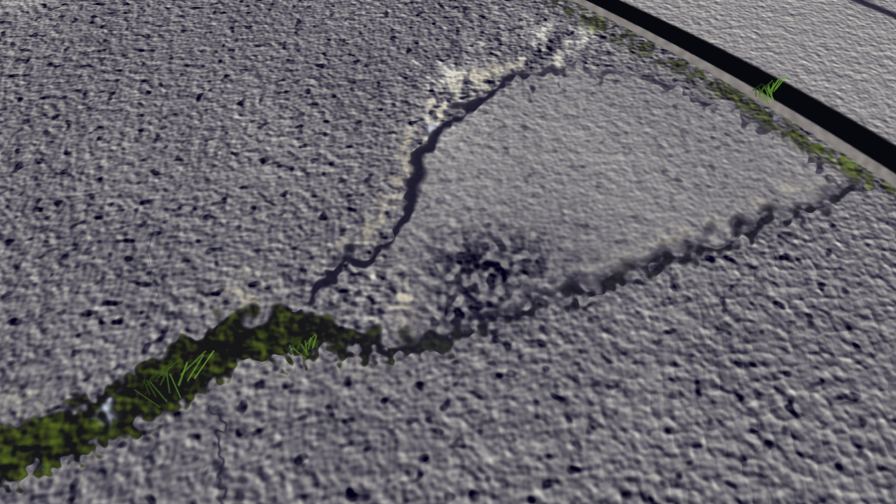
This texture is drawn by a Shadertoy shader. Its source:

```glsl
// Weathered paving broken by two mossy cracks, with a dark rail groove at upper right.
// Gradient noise and cell stones on a tilted plane are lit by slope; signed distances
// to two bent paths place the slab, shadows, lips and moss.
#define GRAIN_SCALE 40.0
#define GRAIN_DEPTH 0.72
#define TILT 0.45
#define CRACK_WARP 0.045
#define SUN vec2(.2, .27)
#define SHADOW vec3(.10, .09, .17)
#define PALE vec3(.68, .67, .66)
#define OCHRE vec3(.72, .68, .56)
#define MOSS_DARK vec3(.08, .08, .08)
#define MOSS_LIGHT vec3(.30, .37, .11)
#define GRASS vec3(.36, .55, .17)

const int N = 11;
const vec2 LOWER[N] = vec2[N](vec2(-.1, .05), vec2(0, .09), vec2(.14, .144), vec2(.3, .225),
  vec2(.463, .325), vec2(.6, .34), vec2(.8, .31), vec2(.88, .325), vec2(1.04, .38),
  vec2(1.273, .456), vec2(1.7, .62));
const vec2 UPPER[N] = vec2[N](vec2(.59, .394), vec2(.671, .472), vec2(.752, .509),
  vec2(.81, .595), vec2(.838, .7), vec2(.891, .769), vec2(.995, .838), vec2(1.11, .87),
  vec2(1.296, .85), vec2(1.597, .722), vec2(1.667, .641));

vec2 hash2(vec2 c) {
  return fract(sin(vec2(dot(c, vec2(127.1, 311.7)), dot(c, vec2(269.5, 183.3)))) * 43758.5);
}
float corner(vec2 c, vec2 f) { return dot(hash2(c) * 2. - 1., f); }
float noise(vec2 p) {
  vec2 c = floor(p), f = p - c, u = f * f * (3. - 2. * f), e = vec2(1, 0);
  return mix(mix(corner(c, f), corner(c + e, f - e), u.x),
    mix(corner(c + e.yx, f - e.yx), corner(c + 1., f - 1.), u.x), u.y);
}
// Domed stones, one per jittered cell
float stones(vec2 p) {
  float best = 4.;
  for (int i = 0; i < 9; i++) {
    vec2 c = floor(p) + vec2(i % 3 - 1, i / 3 - 1);
    vec2 r = c + .15 + .7 * hash2(c) - p;
    best = min(best, dot(r, r));
  }
  return 1. - best;
}
float relief(vec2 q, float pebbles) {
  return noise(q) + .6 * noise(q * 1.9 + 7.) + .8 * noise(q * .43) + pebbles * stones(q * .8);
}
float segment(vec2 r, vec2 d) {
  return length(r - d * clamp(dot(r, d) / dot(d, d), 0., 1.));
}
// Distance to a path, positive on its left
float pathSide(vec2 p, vec2 path[N]) {
  float best = 9., side = 1.;
  for (int i = 0; i < N - 1; i++) {
    vec2 d = path[i + 1] - path[i], r = p - path[i];
    float s = segment(r, d);
    if (s < best) { best = s; side = d.x * r.y < d.y * r.x ? -1. : 1.; }
  }
  return best * side;
}
float blob(vec2 p, float x, float y, float w, float h) {
  vec2 r = (p - vec2(x, y)) / vec2(w, h);
  return exp(-dot(r, r));
}
float band(float d, float w, float soft) {
  return 1. - smoothstep(w - soft, w + soft, abs(d));
}

void mainImage(out vec4 fragColor, in vec2 fragCoord) {
  vec2 p = fragCoord / iResolution.y;
  vec2 q = GRAIN_SCALE * vec2(p.x - .9, p.y) / (1. - TILT * p.y);
  float lump = noise(p * 24.), speck = noise(p * 60.), rough = lump + speck;
  vec2 w = p + CRACK_WARP * (vec2(lump, noise(p * 24. + 9.)) + .5 * speck);
  float lower = pathSide(w, LOWER), upper = pathSide(w, UPPER);

  // Base tones, sunlit grain and small pits
  float slab = smoothstep(.01, -.01, upper) * smoothstep(0., .02, lower) * smoothstep(.72, .82, p.x);
  float pebbles = 1.1 * smoothstep(0., -.05, lower) * smoothstep(.9, 1.5, p.x + .3 * lump);
  float grain = relief(q, pebbles) - relief(q + SUN, pebbles);
  float rubble = blob(p, .89, .82, .07, .08) + blob(p, 1.1, .92, .13, .06) + blob(p, .74, .42, .1, .08);
  float tone = .58 + .14 * slab + .14 * noise(p * 5.);
  tone += GRAIN_DEPTH * grain * (1. - .4 * slab + .3 * rubble);
  tone -= (.5 - .25 * slab) * smoothstep(.12, .45, noise(q * .9 + 3.));
  tone += rubble * (.1 + 1.1 * lump + .9 * speck);

  // Pitted hollow and worn lips
  float pit = blob(p, .96, .468, .14, .07) + .8 * blob(p, .9, .375, .1, .035);
  tone -= .8 * pit * smoothstep(-.3, .2, .5 * lump + speck);
  float west = 1. - smoothstep(.95, 1.2, p.x);
  float lip = band(upper - .025, .014, .02) * west * smoothstep(.6, .75, p.x)
    + .7 * band(lower - .04, .01, .02) * smoothstep(1.05, 1.25, p.x)
    + .6 * band(lower + .06, .012, .02) * smoothstep(.9, .6, p.x)
    + blob(p, .8, .41, .025, .05) + blob(p, .49, .42, .05, .04) + .7 * blob(p, .06, .2, .05, .035);
  lip *= smoothstep(-.15, .3, rough);
  tone += .32 * lip;

  // Cracks and their shadows
  float gap = band(lower, mix(.05, .009, smoothstep(.45, .95, p.x)) + .03 * rough, .009);
  float notch = band(upper + .004, mix(.003, .01, west) + .018 * rough, .006) * mix(.6, .95, west);
  float hair = .4 * band(w.x - .31 - .02 * sin(p.y * 22.), .001, .004) * band(p.y - .49, .1, .03)
    + .8 * band(w.x - .437, .004, .007) * smoothstep(.22, .17, p.y);
  tone *= 1. - max(max(gap * .9, notch), hair);
  tone *= 1. - .6 * band(lower - .02, .01 + .03 * rough, .015) * smoothstep(.8, 1., p.x);
  tone += .2 * smoothstep(.965, .98, p.y - .25 * p.x);
  vec3 color = mix(SHADOW, PALE, clamp(tone, -.15, 1.3));
  color = mix(color, OCHRE * (.6 + .4 * tone), .5 * min(lip, 1.));

  // Moss in the wide crack and beside the rail
  float t = p.x - 1.134, rail = p.y - 1. + .49 * t + .135 * t * t;
  float damp = gap * (.9 - .7 * smoothstep(.5, 1., p.x));
  float verge = .8 * band(rail + .02, .018, .02) * smoothstep(-.3, .2, rough);
  float lush = .12 + rough + grain + .5 * blob(p, 0., .12, .13, .07) + .4 * blob(p, 1.65, .69, .12, .08);
  color = mix(color, mix(MOSS_DARK, MOSS_LIGHT, clamp(lush, 0., 1.2)), max(damp, verge));

  // Far pavement, groove and bright kerb
  float d = rail / mix(.5, 1., clamp(t / .644, 0., 1.));
  float beyond = mix(.7, .8, p.y) + .6 * grain;
  beyond *= 1. - .85 * band(p.y - 1. + .41 * (p.x - 1.7), .006, .004);
  color = mix(color, mix(SHADOW, PALE, beyond), smoothstep(.078, .086, d));
  color = mix(color, vec3(.025, .03, .05), band(d - .054, .029, .005));
  color = mix(color, vec3(.52, .5, .49) + .12 * speck, band(d - .012, .013, .004));

  // Grass tufts and pale chips
  for (int i = 0; i < 48; i++) {
    vec2 h = hash2(vec2(i, 3)) - .5;
    float size = i % 3 == 1 ? 1.7 : .8;
    vec2 root = i % 3 == 0 ? vec2(.6, .305) : i % 3 == 1 ? vec2(.33, .225) : vec2(1.515, .81);
    root += h * size * vec2(.07, .04);
    float s = segment(p - root, size * vec2(h.y * .06, .022 + .02 * h.x));
    color = mix(color, GRASS * (.8 + h.x), .7 * band(s, .0015, .0018));
  }
  float chips = blob(w, .213, .183, .016, .014) + blob(w, .855, .75, .01, .01);
  color = mix(color, vec3(.75, .78, .88), min(chips, 1.));
  fragColor = vec4(clamp(color, 0., 1.), 1);
}
```
